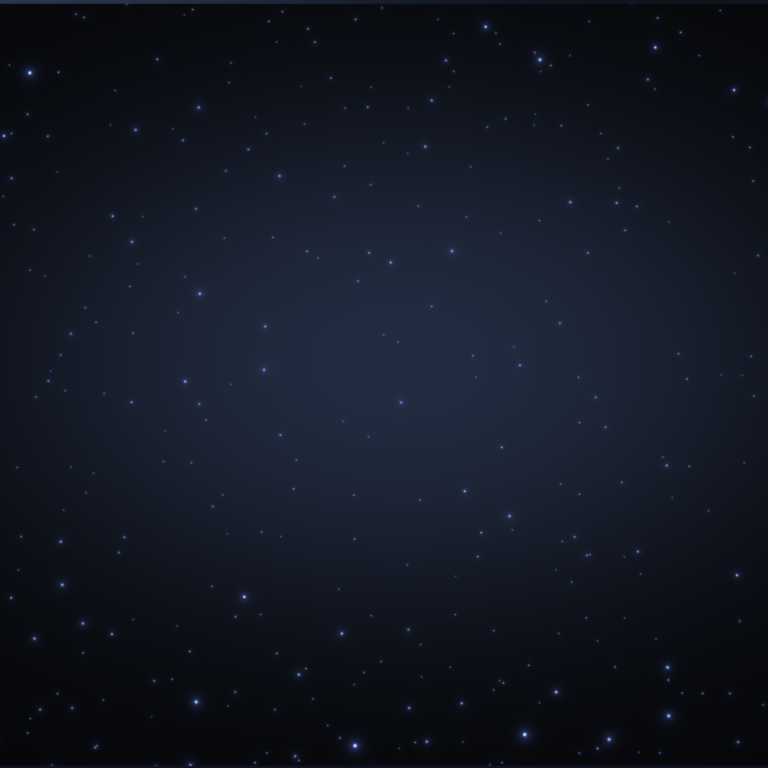
Give the GLSL for this texture, as a WebGL 1 fragment shader.

```glsl
precision highp float;
uniform vec2 u_resolution;

#define GLOW_CENTER vec2(0.52, 0.53)
#define GLOW_FALLOFF vec2(3.5, 8.8)
#define GLOW_FLATNESS 1.2
#define SKY_DARK vec3(0.021, 0.026, 0.036)
#define SKY_LIGHT vec3(0.130, 0.166, 0.248)
#define STAR_BLUE vec3(0.32, 0.50, 0.95)
#define STAR_VIOLET vec3(0.42, 0.42, 0.95)
#define CORE_RADIUS 0.0019
#define HALO_RADIUS 0.0048
#define EDGE_WIDTH 0.005

// Three random values per cell
vec3 hash32(vec2 p) {
  vec3 q = fract(vec3(p.xyx) * vec3(0.1031, 0.1030, 0.0973));
  q += dot(q, q.yxz + 33.33);
  return fract((q.xxy + q.yzz) * q.zyx);
}

// Point of light with a tight core and a soft halo
vec3 starLight(float dist, float power, vec3 tint) {
  float core = CORE_RADIUS * (0.65 + 0.5 * power);
  core = max(core, 0.6 / u_resolution.y);
  float halo = HALO_RADIUS * (0.35 + 0.85 * power);
  float center = exp(-dist * dist / (core * core));
  float bloom = exp(-dist / halo);
  return mix(tint, vec3(0.85, 0.95, 1.0), 0.6) * center * (0.3 + 0.8 * power)
       + tint * bloom * (0.1 + 0.55 * power);
}

// Jittered stars, larger and closer together toward the top and bottom
vec3 starLayer(vec2 uv, float cells, float seed, float density, float strength) {
  vec3 light = vec3(0.0);
  vec2 home = floor(uv * cells);
  for (int j = -1; j <= 1; j++) {
    for (int i = -1; i <= 1; i++) {
      vec2 cell = home + vec2(float(i), float(j));
      vec3 place = hash32(cell + seed);
      vec3 traits = hash32(cell + seed + 57.3);
      vec2 star = (cell + 0.04 + 0.92 * place.xy) / cells;
      float band = smoothstep(0.22, 0.40, abs(star.y - 0.52));
      float present = step(place.z, density * mix(0.8, 1.25, band));
      float power = strength * mix(0.55, 1.0, band) * (0.12 + 0.88 * traits.x * traits.x);
      vec3 tint = mix(STAR_BLUE, STAR_VIOLET, traits.y * (1.0 - 0.6 * star.y));
      light += present * starLight(distance(uv, star), power, tint)
             * (0.55 + 0.45 * traits.z);
    }
  }
  return light;
}

void main() {
  vec2 uv = gl_FragCoord.xy / u_resolution;

  // Wide elliptical glow
  vec2 offset = uv - GLOW_CENTER;
  float spread = dot(offset * offset, GLOW_FALLOFF);
  float glow = exp(-pow(spread + 0.0001, GLOW_FLATNESS));
  vec3 color = mix(SKY_DARK, SKY_LIGHT, glow);

  // Bright and faint stars
  color += starLayer(uv, 14.0, 29.0, 0.68, 1.0);
  color += starLayer(uv, 19.0, 83.0, 0.42, 0.3);

  // Thin lit strips along the top and bottom
  float soft = 1.0 / u_resolution.y;
  float top = smoothstep(1.0 - EDGE_WIDTH - soft, 1.0 - EDGE_WIDTH + soft, uv.y);
  float bottom = 1.0 - smoothstep(0.003 - soft, 0.003 + soft, uv.y);
  vec3 topColor = mix(vec3(0.16, 0.21, 0.30), vec3(0.06, 0.08, 0.12),
                      smoothstep(0.0, 0.8, uv.x));
  color = mix(color, topColor, top);
  color = mix(color, vec3(0.07, 0.07, 0.14), bottom);

  gl_FragColor = vec4(color, 1.0);
}
```
